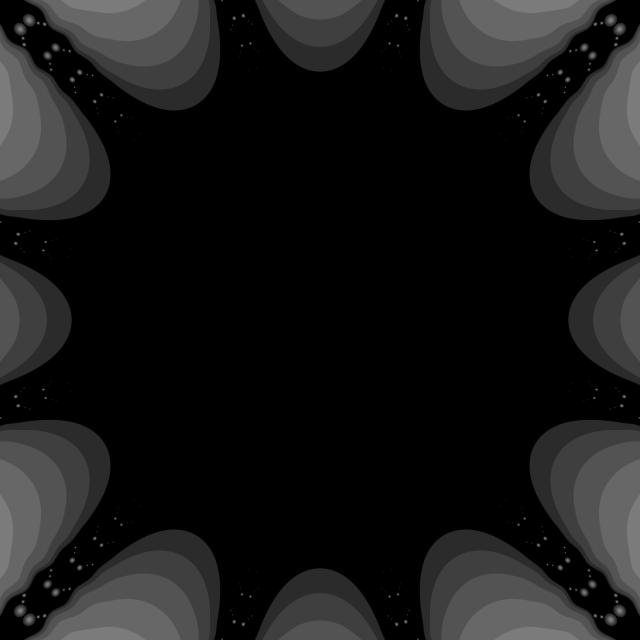
Give the GLSL for this background, as a Shadertoy shader.

```glsl
// Twelve grey banded lobes open outward from a black centre, like a rational-map fractal.
// Polar space is folded into one half sector; each band is the last one scaled by GROWTH,
// and chains of small shaded beads repeat at the same ratio along the gaps between lobes.

const float PI = 3.14159265;
const float GROWTH = 1.1;         // scale ratio between bands and between beads
const float LOBE_TIP = 0.776;     // radius where the first band starts
const float BEAD_RADIUS = 1.305;  // radius of the outermost main bead
const float FIRST_GREY = 0.169;
const float GREY_STEP = 0.0784;

// Angle from the axis of the nearest lobe, with mirror symmetry.
float foldAngle(vec2 p, float sectors) {
    float sector = 2.0 * PI / sectors;
    return abs(mod(atan(p.y, p.x) + 0.5 * sector, sector) - 0.5 * sector);
}

// Number of growth steps between a base radius and r.
float growthSteps(float r, float base) {
    return log(r / base) / log(GROWTH);
}

// Band height: whole numbers are the contours, negative lies outside the lobe.
float lobeHeight(float r, float angle) {
    float ripple = cos(2.0 * PI * growthSteps(r, BEAD_RADIUS));
    float edge = radians(12.6 - 0.35 * ripple * smoothstep(0.92, 1.25, r));
    float opening = max(cos(min(0.5 * PI * angle / edge, 0.5 * PI)), 1e-4);
    return growthSteps(r, LOBE_TIP) + 0.142 * log(opening) / log(GROWTH);
}

// Stacked grey steps with smooth contours.
float bandShade(float height, float blur) {
    float shade = 0.0;
    for (int i = 0; i < 7; i++) {
        float amount = i == 0 ? FIRST_GREY : GREY_STEP;
        shade += amount * clamp((height - float(i)) / blur + 0.5, 0.0, 1.0);
    }
    return shade;
}

// Chain of beads at a fixed angle from the gap; size shrinks quickly inward.
float beadChain(float r, float gapAngle, float base, float offset, float size, float pixel) {
    float center = base * pow(GROWTH, round(growthSteps(r, base)));
    float radius = size * pow(center / base, 4.0);
    vec2 q = vec2((r - center) * 0.85, center * (gapAngle - offset));
    float d = length(q);
    float cover = clamp((radius - d) / pixel + 0.5, 0.0, 1.0);
    float core = 1.0 - smoothstep(0.0, radius, d);
    return cover * (0.17 + 0.33 * core) * smoothstep(0.78, 0.9, center);
}

void mainImage(out vec4 fragColor, in vec2 fragCoord) {
    float side = min(iResolution.x, iResolution.y);
    vec2 p = (2.0 * fragCoord - iResolution.xy) / side;
    float pixel = 2.0 / side;
    float r = max(length(p), 1e-3);
    float angle = foldAngle(p, 12.0);
    float gapAngle = PI / 12.0 - angle;

    // Lobes
    float height = lobeHeight(r, angle);
    float shade = bandShade(height, clamp(fwidth(height), 1e-3, 1.0));

    // Main beads and their satellites
    shade = max(shade, beadChain(r, gapAngle, BEAD_RADIUS, radians(0.87), 0.018, pixel));
    shade = max(shade, beadChain(r, gapAngle, 1.279, radians(1.5), 0.005, pixel));
    shade = max(shade, beadChain(r, gapAngle, 1.263, radians(2.05), 0.006, pixel));

    fragColor = vec4(vec3(shade), 1.0);
}
```
